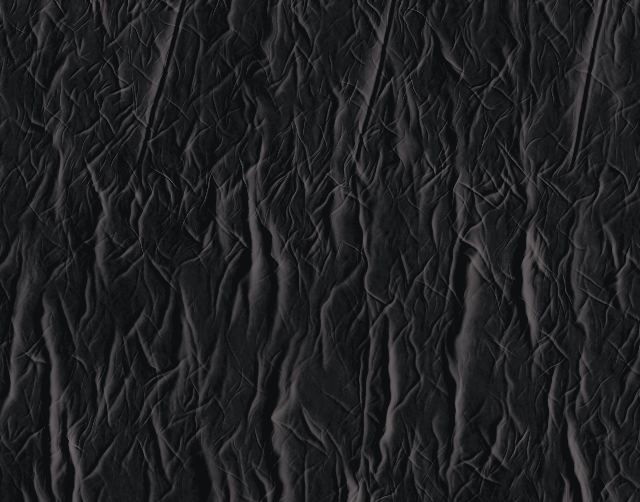
This texture is drawn by a WebGL 2 fragment shader. Its source:

```glsl
#version 300 es
precision highp float;
uniform vec2 u_resolution;
out vec4 fragColor;

vec4 hash4(vec2 p) {
  vec4 q = fract(p.xyxy * vec4(0.1031, 0.1030, 0.0973, 0.1099));
  q += dot(q, q.wzxy + 33.33);
  return fract((q.xxyz + q.yzzw) * q.zywx);
}

float noise(vec2 p) {
  vec2 i = floor(p), f = fract(p);
  f = f * f * (3.0 - 2.0 * f);
  float low = mix(hash4(i).x, hash4(i + vec2(1, 0)).x, f.x);
  float high = mix(hash4(i + vec2(0, 1)).x, hash4(i + vec2(1, 1)).x, f.x);
  return mix(low, high, f.y);
}

float fbm(vec2 p) {
  float sum = 0.0, amp = 0.5;
  for (int i = 0; i < 4; i++) {
    sum += amp * noise(p);
    p = mat2(1.6, 1.2, -1.2, 1.6) * p + 7.3;
    amp *= 0.5;
  }
  return sum;
}

// Lit flank on the right of the crest, narrow shadow on its left
float foldProfile(float x) {
  float lit = smoothstep(-0.45, 0.3, x) * exp(-pow(max(x, 0.0) * 0.8, 2.0));
  float shadow = exp(-pow((x + 0.9) * 1.3, 2.0));
  return lit - 0.42 * shadow;
}

// Scattered tapering folds, one per cell
float folds(vec2 p, vec2 cell, float halfLength, float width, float tilt, float spread, float seed) {
  float sum = 0.0;
  vec2 home = floor(p / cell);
  for (int j = -1; j <= 1; j++) {
    for (int i = -1; i <= 1; i++) {
      vec2 id = home + vec2(i, j);
      vec4 r = hash4(id + seed);
      vec4 s = hash4(id + seed + 57.0);
      float angle = tilt + spread * (2.0 * r.z - 1.0);
      vec2 dir = vec2(sin(angle), cos(angle));
      vec2 q = p - (id + r.xy) * cell;
      float along = dot(q, dir) / (halfLength * (0.6 + 0.4 * s.x));
      float across = dot(q, vec2(dir.y, -dir.x));
      across += (s.y - 0.5) * halfLength * 0.25 * along * along;
      float taper = smoothstep(1.0, 0.25, abs(along));
      float w = width * (0.4 + r.w) * (0.35 + 0.65 * taper);
      w = max(w, 0.8 / u_resolution.y);
      sum += taper * (0.25 + s.z) * foldProfile(across / w);
    }
  }
  return sum;
}

float band(float y, float center, float width) {
  return exp(-pow((y - center) / width, 2.0));
}

void main() {
  vec2 uv = gl_FragCoord.xy / u_resolution.y;

  // Irregular bending of every fold
  vec2 bend = vec2(fbm(uv * 7.0), fbm(uv * 7.0 + 31.0)) - 0.47;
  vec2 ripple = vec2(noise(uv * 34.0), noise(uv * 34.0 + 11.0)) - 0.5;
  vec2 p = uv + 0.055 * bend + 0.009 * ripple;

  float upper = smoothstep(0.58, 0.68, uv.y + 0.1 * bend.x);
  float crinkle = band(p.y, 0.635, 0.045) + 0.7 * band(p.y, 0.5, 0.03)
                + 0.6 * band(p.y, 0.13, 0.035) + band(uv.y, 0.99, 0.015);
  float patches = smoothstep(0.35, 0.62, fbm(uv * 5.0 + 19.0));

  // Soft undulation of the sheet, lit from the right, and small sharp relief
  vec2 stretch = vec2(13.0, 6.0);
  float relief = fbm(p * stretch) - fbm((p + vec2(0.012, 0.004)) * stretch);
  vec2 tight = vec2(46.0, 24.0);
  float small = fbm(p * tight) - fbm((p + vec2(0.004, 0.002)) * tight);
  float light = -0.075 + 0.55 * relief + 0.14 * (fbm(uv * 4.0) - 0.47);
  light += (0.4 + 0.3 * patches + 0.3 * crinkle) * small;

  // Long upright folds, then medium and fine wrinkles
  light += mix(1.2, 0.4, upper) * folds(p, vec2(0.125, 0.29), 0.26, 0.0135, 0.02, 0.15, 3.0);
  light += mix(0.65, 0.35, upper) * folds(p, vec2(0.08, 0.17), 0.14, 0.0065, 0.04, 0.3, 23.0);
  light += 0.58 * folds(p, vec2(0.1, 0.11), 0.095, 0.0062, 0.1, 0.75, 41.0);
  float fine = 0.2 + 0.3 * patches + 0.36 * crinkle + 0.1 * upper;
  light += fine * folds(p, vec2(0.055, 0.075), 0.066, 0.0037, 0.5, 0.4, 71.0);
  light += fine * folds(p, vec2(0.055, 0.07), 0.06, 0.0035, -0.5, 0.45, 97.0);
  light += 0.2 * (0.5 + upper + patches) * folds(p, vec2(0.026, 0.036), 0.031, 0.0026, 0.35, 0.5, 113.0);
  light += 0.5 * crinkle * folds(p, vec2(0.028, 0.045), 0.04, 0.0035, 0.4, 0.5, 131.0);

  // Slanted pressed creases across the upper part
  for (int i = 0; i < 3; i++) {
    float k = float(i);
    float x = uv.x - 0.365 - 0.418 * k + (0.27 - 0.035 * k) * (1.0 - uv.y) + 0.015 * bend.x;
    float reach = smoothstep(0.65, 0.7, uv.y);
    float swell = 0.004 + 0.016 * band(uv.y, 0.86, 0.11);
    light += reach * 0.8 * smoothstep(0.002, -0.004, x) * exp(-pow(x / swell, 2.0));
    light -= reach * 0.7 * exp(-pow((x - 0.004) / 0.0035, 2.0));
    light += reach * 0.4 * exp(-pow((x - 0.011) / 0.003, 2.0));
  }

  // Fine grain of the surface
  light += 0.1 * (noise(uv * 390.0) - 0.5) + 0.07 * (noise(uv * vec2(210.0, 140.0)) - 0.5);

  float bright = 1.1 * (1.0 - exp(-1.4 * max(light, 0.0)));
  float dark = smoothstep(0.0, 0.24, -light);
  vec3 color = mix(vec3(0.104, 0.109, 0.117), vec3(0.410, 0.382, 0.388), bright);
  color = mix(color, vec3(0.048, 0.056, 0.058), dark);
  fragColor = vec4(color, 1.0);
}
```
